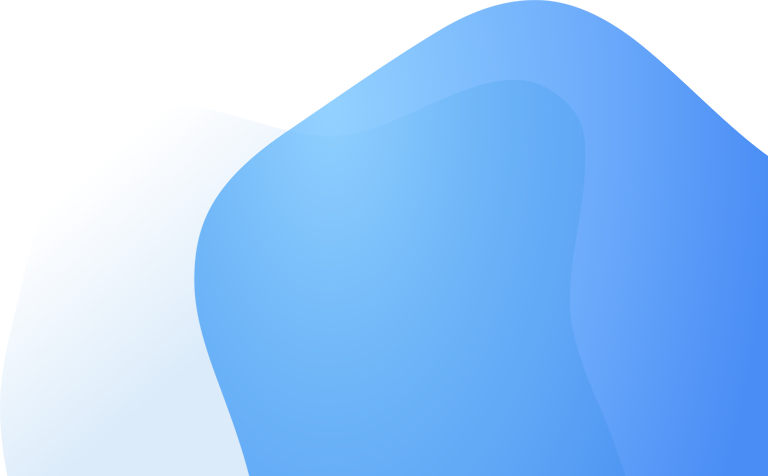
Reproduce this background procedurally as a WebGL 1 fragment shader.

```glsl
precision highp float;

uniform vec2 u_resolution;

#define PAPER vec3(1.0)
#define MIST vec3(0.86, 0.922, 0.98)
#define SKY vec3(0.576, 0.82, 1.0)
#define AZURE vec3(0.43, 0.675, 0.984)
#define COBALT vec3(0.29, 0.553, 0.961)
#define OVERLAP_TINT vec3(0.87, 0.965, 0.98)
#define GLOW_CENTER vec2(0.43, 0.14)
#define GLOW_SQUASH 0.55

// Cubic between two knots, each holding position, value and slope
float span(float s, vec3 a, vec3 b) {
  float w = b.x - a.x;
  float t = clamp((s - a.x) / w, 0.0, 1.0);
  float u = 1.0 - t;
  float blend = t * t * (3.0 - 2.0 * t);
  return mix(a.y, b.y, blend) + w * t * u * (a.z * u - b.z * t);
}

// Smooth curve through five knots, held constant past both ends
float curve(float s, vec3 a, vec3 b, vec3 c, vec3 d, vec3 e) {
  if (s < b.x) return span(s, a, b);
  if (s < c.x) return span(s, b, c);
  if (s < d.x) return span(s, c, d);
  return span(s, d, e);
}

// Positive inside the pale wave
float backWave(vec2 p) {
  float top = curve(p.x, vec3(0.111, 0.195, -1.0), vec3(0.224, 0.137, 0.0),
    vec3(0.43, 0.177, 0.0), vec3(0.671, 0.104, 0.0), vec3(0.729, 0.126, 0.8));
  float left = curve(p.y, vec3(0.195, 0.111, -1.0), vec3(0.26, 0.065, -0.55),
    vec3(0.391, 0.0235, -0.24), vec3(0.53, 0.0, 0.0), vec3(0.622, 0.01, 0.2));
  float right = curve(p.y, vec3(0.126, 0.729, 1.25), vec3(0.208, 0.762, 0.0),
    vec3(0.391, 0.742, 0.0), vec3(0.547, 0.788, 0.42), vec3(0.622, 0.815, 0.33));
  return min(p.y - top, min(p.x - left, right - p.x));
}

// Positive inside the blue wave
float frontWave(vec2 p) {
  float top = curve(p.x, vec3(0.371, 0.173, -0.68), vec3(0.573, 0.039, -0.6),
    vec3(0.697, 0.0, 0.0), vec3(0.833, 0.057, 0.8), vec3(1.0, 0.203, 0.72));
  float left = curve(p.y, vec3(0.173, 0.371, -1.47), vec3(0.247, 0.289, -0.75),
    vec3(0.365, 0.253, 0.0), vec3(0.495, 0.283, 0.37), vec3(0.622, 0.325, 0.25));
  return min(p.y - top, p.x - left);
}

void main() {
  // Canvas widths, measured down from the top left corner
  vec2 p = vec2(gl_FragCoord.x, u_resolution.y - gl_FragCoord.y) / u_resolution.x;
  float soft = 0.8 / u_resolution.x;
  float back = smoothstep(-soft, soft, backWave(p));
  float front = smoothstep(-soft, soft, frontWave(p));

  // Diagonal fade of the pale wave
  float fade = clamp((dot(p, vec2(0.65, 0.76)) - 0.245) / 0.28, 0.0, 1.0);
  vec3 color = mix(PAPER, MIST, fade * back);

  // Blue gradient spreading from a soft highlight
  float reach = length((p - GLOW_CENTER) * vec2(1.0, GLOW_SQUASH));
  vec3 blue = mix(SKY, AZURE, clamp(reach / 0.34, 0.0, 1.0));
  blue = mix(blue, COBALT, clamp((reach - 0.34) / 0.24, 0.0, 1.0));

  // Darker tone where the waves overlap
  float shade = back * mix(0.25, 1.0, smoothstep(0.0, 0.26, reach));
  blue *= mix(vec3(1.0), OVERLAP_TINT, shade);

  gl_FragColor = vec4(mix(color, blue, front), 1.0);
}
```
